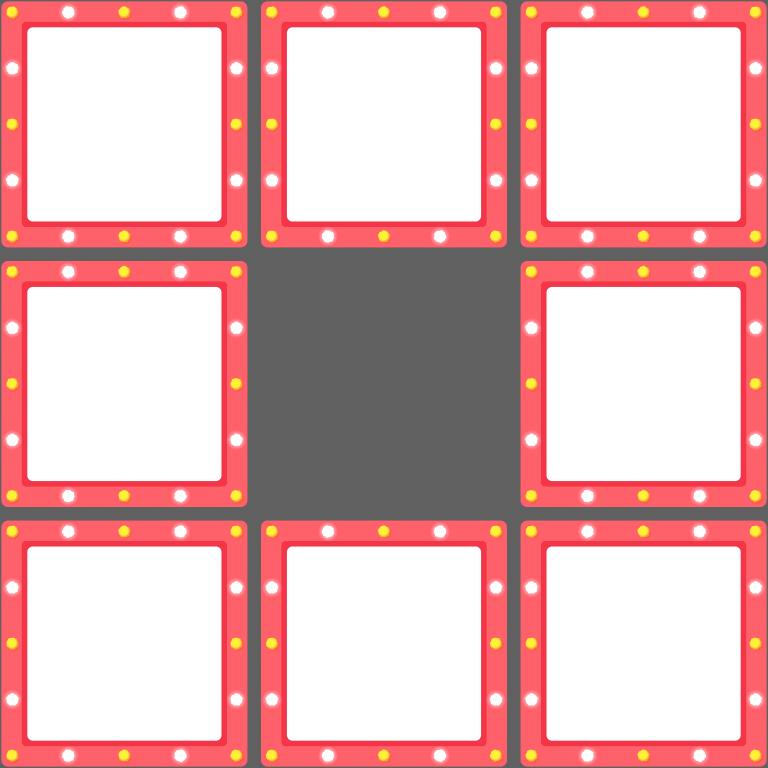
This pattern is drawn by a WebGL 1 fragment shader. Its source:

```glsl
precision highp float;
uniform vec2 u_resolution;

float roundedBox(vec2 p, float halfSize, float radius) {
  vec2 q = abs(p) - halfSize + radius;
  return length(max(q, 0.0)) + min(max(q.x, q.y), 0.0) - radius;
}

float fill(float dist, float pixel) {
  return clamp(0.5 - dist / pixel, 0.0, 1.0);
}

// Bulb radius with a slightly ragged rim, different for each bulb
float raggedRadius(vec2 p, float phase) {
  float angle = atan(p.y, p.x);
  return 0.049 + 0.002 * sin(5.0 * angle + phase) + 0.0015 * sin(9.0 * angle - 2.0 * phase);
}

vec3 addBulb(vec3 color, vec2 p, vec2 index, float pixel) {
  float phase = dot(index, vec2(1.7, 2.9));
  float radius = raggedRadius(p, phase);
  float dist = length(p);
  float body = fill(dist - radius, pixel);

  if (mod(index.x + index.y, 2.0) > 0.5) {
    // White bulb with a pale halo
    float halo = 0.6 * (1.0 - smoothstep(0.035, 0.088, dist));
    color = mix(color, vec3(1.0, 0.88, 0.89), halo);
    return mix(color, vec3(1.0), body);
  }

  // Yellow bulb with an orange shadow towards the lower right
  float shadow = fill(length(p - vec2(0.010, -0.011)) - radius, pixel);
  float core = 1.0 - smoothstep(0.032, 0.054, length(p + vec2(0.006, -0.007)));
  color = mix(color, vec3(0.95, 0.36, 0.22), 0.75 * shadow);
  vec3 glass = mix(vec3(0.98, 0.62, 0.20), vec3(1.0, 0.94, 0.22), core);
  return mix(color, glass, body);
}

void main() {
  // One unit is half the width of a frame
  vec2 p = (gl_FragCoord.xy / u_resolution - 0.5) / 0.1602;
  float pixel = 1.0 / (0.1602 * min(u_resolution.x, u_resolution.y));
  vec2 cell = floor(p / 2.11 + 0.5);
  vec2 local = p - cell * 2.11;
  vec3 color = vec3(0.376);

  // Frames surround an empty middle cell
  if (dot(cell, cell) > 0.5) {
    color = mix(color, vec3(1.0, 0.38, 0.42), fill(roundedBox(local, 1.0, 0.055), pixel));
    color = mix(color, vec3(0.95, 0.21, 0.28), fill(roundedBox(local, 0.834, 0.035), pixel));
    color = mix(color, vec3(1.0), fill(roundedBox(local, 0.789, 0.045), pixel));

    // Five bulbs along each side, alternating yellow and white
    vec2 index = clamp(floor(local / 0.4553 + 0.5), -2.0, 2.0);
    if (max(abs(index.x), abs(index.y)) > 1.5) {
      color = addBulb(color, local - index * 0.4553, index, pixel);
    }
  }

  gl_FragColor = vec4(color, 1.0);
}
```
